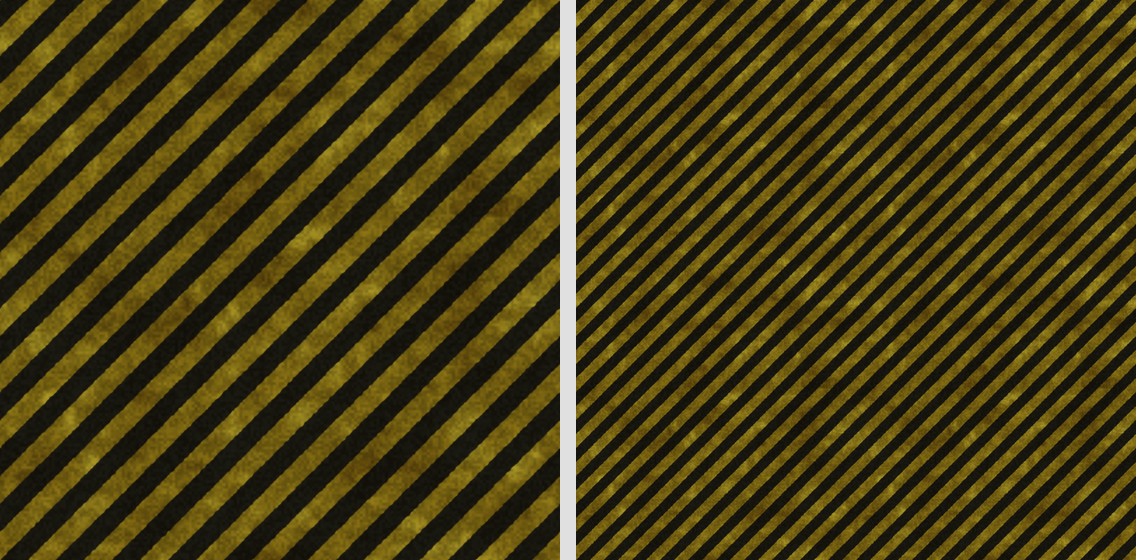
Left, the tile; right, the same tile 2 across and 2 down.
Write a three.js fragment shader that draws this pattern.

```glsl
// Worn diagonal hazard stripes: grainy mustard yellow bands on near-black.

varying vec2 vUv;

const float REPEATS = 10.0;          // stripe pairs across and down
const float YELLOW_SHARE = 0.5;      // yellow part of one pair
const float EDGE_SOFTNESS = 0.022;   // half width of the blur, in pairs
const float EDGE_WOBBLE = 0.025;     // roughness of the paint edge, in pairs
const float CLOUD_CELLS = 12.0;      // broad stains
const float BLOTCH_CELLS = 48.0;     // small stains
const float GRAIN_CELLS = 200.0;     // fine grain
const float CLOUD_AMOUNT = 0.28;
const float BLOTCH_AMOUNT = 0.22;
const float GRAIN_AMOUNT = 0.30;

const vec3 BLACK = vec3(0.085, 0.080, 0.052);
const vec3 BLACK_DUST = vec3(0.035, 0.038, 0.040);
const vec3 YELLOW = vec3(0.450, 0.370, 0.062);
const vec3 YELLOW_LIGHT = vec3(0.520, 0.460, 0.110);
const vec3 YELLOW_BROWN = vec3(0.400, 0.300, 0.045);

float hash(vec2 p) {
  vec3 q = fract(vec3(p.xyx) * 0.1031);
  q += dot(q, q.yzx + 33.33);
  return fract((q.x + q.y) * q.z);
}

// Value noise from 0 to 1 that wraps at the canvas edges.
float wrapNoise(vec2 uv, float cells, float seed) {
  vec2 p = uv * cells;
  vec2 i = floor(p);
  vec2 f = smoothstep(0.0, 1.0, p - i);
  vec2 a = mod(i, cells) + seed;
  vec2 b = mod(i + 1.0, cells) + seed;
  return mix(mix(hash(a), hash(vec2(b.x, a.y)), f.x),
             mix(hash(vec2(a.x, b.y)), hash(b), f.x), f.y);
}

// Octaves of wrapping noise, centred on zero.
float wrapFbm(vec2 uv, float cells, float seed) {
  float sum = 0.0;
  float weight = 0.5;
  for (int k = 0; k < 3; k++) {
    sum += weight * (wrapNoise(uv, cells, seed) - 0.5);
    cells *= 2.0;
    seed += 17.0;
    weight *= 0.5;
  }
  return sum;
}

void main() {
  float cloud = wrapFbm(vUv, CLOUD_CELLS, 3.0);
  float blotch = wrapNoise(vUv, BLOTCH_CELLS, 71.0) - 0.5;
  float grain = wrapNoise(vUv, GRAIN_CELLS, 131.0) - 0.5;
  float dust = wrapNoise(vUv, GRAIN_CELLS, 411.0);

  // Stripe mask, rising to the right at 45 degrees
  float phase = REPEATS * (vUv.x - vUv.y);
  float fromCentre = abs(fract(phase - 0.25) - 0.5);
  float inside = 0.5 * YELLOW_SHARE - fromCentre + EDGE_WOBBLE * grain;
  float soft = max(EDGE_SOFTNESS, 0.7 * fwidth(phase));
  float stripe = smoothstep(-soft, soft, inside);

  // Yellow paint: stains shift the hue, grain shifts the brightness
  float stain = 2.0 * cloud + 0.5 * blotch;
  vec3 yellow = mix(YELLOW, YELLOW_LIGHT, smoothstep(0.05, 0.75, stain));
  yellow = mix(yellow, YELLOW_BROWN, smoothstep(0.05, 0.75, -stain));
  yellow *= 1.0 + CLOUD_AMOUNT * cloud + BLOTCH_AMOUNT * blotch + GRAIN_AMOUNT * grain;

  // Black paint: faint cool dust
  vec3 black = BLACK + BLACK_DUST * (dust - 0.5 + 0.8 * cloud);

  gl_FragColor = vec4(mix(black, yellow, stripe), 1.0);
}
```
